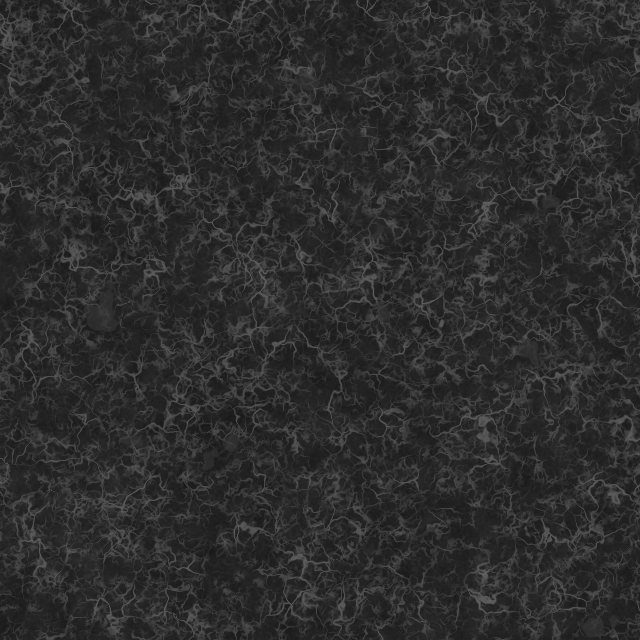
Write a Shadertoy shader that draws this texture.

```glsl
// Black marble crossed by a dense network of fine, broken grey veins.
#define BASE_TONE 0.134
#define CLOUD_CONTRAST 0.040
#define GRAIN_CONTRAST 0.022
#define VEIN_GAIN 0.215
#define VEIN_WIDTH 0.0017
#define VEIN_CELLS 19.0
#define VEIN_WARP 0.75
#define HAIR_SCALE 27.0
#define HAIR_GAIN 0.34
#define PATCH_TONE 0.205

vec2 hash22(vec2 p) {
    vec3 q = fract(p.xyx * vec3(0.1031, 0.1030, 0.0973));
    q += dot(q, q.yzx + 33.33);
    return fract((q.xx + q.yz) * q.zy);
}

float cornerSlope(vec2 cell, vec2 offset) {
    float angle = 6.2832 * hash22(cell).x;
    return dot(vec2(cos(angle), sin(angle)), offset);
}

// Gradient noise, roughly -0.7 to 0.7
float gradientNoise(vec2 p) {
    vec2 i = floor(p), f = fract(p);
    vec2 u = f * f * f * (f * (f * 6.0 - 15.0) + 10.0);
    vec2 e = vec2(1.0, 0.0);
    float low = mix(cornerSlope(i, f), cornerSlope(i + e, f - e), u.x);
    float high = mix(cornerSlope(i + e.yx, f - e.yx), cornerSlope(i + 1.0, f - 1.0), u.x);
    return mix(low, high, u.y);
}

float fbm(vec2 p) {
    float sum = 0.0, amplitude = 1.0;
    for (int octave = 0; octave < 4; octave++) {
        sum += amplitude * gradientNoise(p);
        p = mat2(1.6, 1.2, -1.2, 1.6) * p + 17.3;
        amplitude *= 0.5;
    }
    return sum;
}

// Distance to the border between the two nearest cell centres
float cellBorder(vec2 p) {
    vec2 home = floor(p), nearest = vec2(8.0), second = vec2(8.0);
    for (int y = -1; y <= 1; y++)
    for (int x = -1; x <= 1; x++) {
        vec2 cell = home + vec2(x, y);
        vec2 centre = cell + hash22(cell) - p;
        if (dot(centre, centre) < dot(nearest, nearest)) {
            second = nearest;
            nearest = centre;
        } else if (dot(centre, centre) < dot(second, second)) {
            second = centre;
        }
    }
    float gap = dot(second, second) - dot(nearest, nearest);
    return 0.5 * gap / max(length(second - nearest), 0.001);
}

// Crooked cell borders that swell, thin out and break
float veins(vec2 uv, float cells, float seed, float density, float pixel) {
    vec2 p = uv * cells + seed;
    vec2 bend = vec2(fbm(p * 0.8), fbm(p * 0.8 + 41.7));
    vec2 kink = vec2(gradientNoise(p * 3.1 + 9.2), gradientNoise(p * 3.1 + 63.4));
    float border = cellBorder(p + VEIN_WARP * bend + 0.13 * kink) / cells;
    float strength = smoothstep(-0.33, 0.45, gradientNoise(p * 0.9 + 23.6) + density);
    float width = VEIN_WIDTH * (0.35 + 1.1 * strength);
    return strength * (1.0 - smoothstep(0.0, width + pixel, border));
}

// Faint slanted scratches along the zero line of stretched noise
float hairs(vec2 uv, float density) {
    vec2 p = mat2(0.8, -0.6, 0.6, 0.8) * uv * HAIR_SCALE * vec2(0.8, 1.3);
    float line = 1.0 - smoothstep(0.0, 0.13, abs(fbm(p + 5.1)));
    return line * smoothstep(-0.15, 0.4, gradientNoise(uv * 15.0 + 71.0) + density);
}

void mainImage(out vec4 fragColor, in vec2 fragCoord) {
    vec2 uv = fragCoord / iResolution.y;
    float pixel = 1.0 / iResolution.y;

    // Cloudy dark stone with fine grain
    float cloud = fbm(uv * 5.0 + 3.7);
    float mottle = fbm(uv * 26.0 + 12.9);
    float grain = gradientNoise(uv * 210.0) + 0.6 * gradientNoise(uv * 120.0 + 8.0);
    float tone = BASE_TONE + CLOUD_CONTRAST * (0.5 * cloud + 0.8 * mottle);
    tone += GRAIN_CONTRAST * grain;

    // Rare smooth grey patches
    float patchMask = smoothstep(0.62, 0.66, fbm(uv * 7.0 + 29.4));
    tone = mix(tone, PATCH_TONE, 0.65 * patchMask);

    // Vein layers, from bold and wide-meshed to faint and tight
    float density = 0.22 * fbm(uv * 6.0 + 51.3);
    float clear = 1.0, cells = VEIN_CELLS, layerGain = 1.0;
    for (int layer = 0; layer < 3; layer++) {
        float vein = veins(uv, cells, 19.7 * float(layer), density, pixel);
        clear *= 1.0 - layerGain * vein;
        cells *= 1.7;
        layerGain *= 0.74;
    }
    clear *= 1.0 - HAIR_GAIN * hairs(uv, density);
    tone += VEIN_GAIN * (1.0 - clear) * (1.0 - 0.6 * patchMask);

    fragColor = vec4(vec3(clamp(tone, 0.095, 0.42)), 1.0);
}
```
